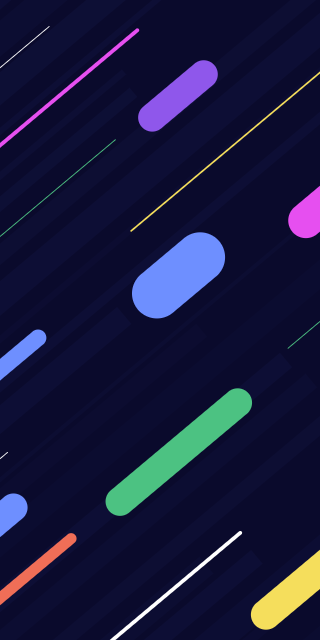
Reproduce this background procedurally as a Shadertoy shader.

```glsl
// Slanted rounded pills and fine streaks over a dark navy field of faint diagonal bands.

// Lengths are in canvas widths.
const float SLANT = 0.698;                       // direction of all shapes, radians
const vec3 NAVY_DARK = vec3(0.039, 0.039, 0.172);
const vec3 NAVY_LIGHT = vec3(0.053, 0.058, 0.210);
const int BAND_COUNT = 22;
const float BAND_STEP = 0.104;
const float BAND_FIRST = -0.66;

const vec3 PALETTE[7] = vec3[7](
    vec3(0.43, 0.56, 1.00),                      // blue
    vec3(0.30, 0.76, 0.51),                      // green
    vec3(0.56, 0.34, 0.92),                      // purple
    vec3(0.90, 0.31, 0.94),                      // magenta
    vec3(0.96, 0.87, 0.36),                      // yellow
    vec3(0.94, 0.43, 0.34),                      // coral
    vec3(1.00, 1.00, 1.00));                     // white

// Pills: radius, half length, palette index
const vec3 PILLS[6] = vec3[6](
    vec3(0.044, 0.105, 2.0), vec3(0.055, 0.180, 3.0), vec3(0.078, 0.088, 0.0),
    vec3(0.026, 0.120, 0.0), vec3(0.045, 0.240, 1.0), vec3(0.047, 0.340, 4.0));
const vec2 ZIGZAG_START = vec2(0.56, 1.70);
const float ZIGZAG_SWING = 0.54;
const float ZIGZAG_DROP = 0.28;
const float JITTER = 0.02;

// Streaks: radius, reach from the left edge (negative: from the right), palette index
const vec3 STREAKS[7] = vec3[7](
    vec3(0.0014, 0.20, 6.0), vec3(0.0060, 0.56, 3.0), vec3(0.0014, 0.47, 1.0),
    vec3(0.0026, -0.77, 4.0), vec3(0.0014, 0.03, 6.0), vec3(0.0014, -0.13, 1.0),
    vec3(0.0058, 0.98, 6.0));

// Short pills entering from the left edge, same layout as the streaks
const vec3 EDGE_PILLS[2] = vec3[2](vec3(0.044, 0.055, 0.0), vec3(0.017, 0.29, 5.0));

float hash(float n) {
    n = fract(n * 0.1031);
    n *= n + 33.33;
    n *= n + n;
    return fract(n);
}

// Turns canvas coordinates into (along, across) the slant.
vec2 toSlant(vec2 p) {
    float c = cos(SLANT), s = sin(SLANT);
    return vec2(c * p.x + s * p.y, c * p.y - s * p.x);
}

// Coverage of a capsule lying along x; also correct when thinner than a pixel.
float capsule(vec2 q, float radius, float halfLength, float pixel) {
    float dist = length(vec2(max(abs(q.x) - halfLength, 0.0), q.y));
    float outer = clamp(0.5 + (radius - dist) / pixel, 0.0, 1.0);
    float inner = clamp(0.5 - (radius + dist) / pixel, 0.0, 1.0);
    return outer - inner;
}

// Capsule that enters from a side edge and ends after the given reach.
float edgeCapsule(vec2 q, float across, vec3 style, float pixel) {
    float side = style.y < 0.0 ? -1.0 : 1.0;
    float edge = across * tan(SLANT) + (side < 0.0 ? 1.0 / cos(SLANT) : 0.0);
    float middle = edge + style.y - side;
    return capsule(q - vec2(middle, across), style.x, 1.0, pixel);
}

vec3 background(vec2 q, float pixel) {
    float light = 0.0;
    for (int i = 0; i < BAND_COUNT; i++) {
        float n = float(i) * 4.0 + 3.0;
        float across = BAND_FIRST + BAND_STEP * (float(i) + 0.6 * hash(n));
        float halfWidth = mix(0.006, 0.055, hash(n + 1.0));
        float end = across * tan(SLANT) + mix(0.5, 2.6, hash(n + 2.0));
        float dist = max(abs(q.y - across) - halfWidth, q.x - end);
        float cover = clamp(0.5 - dist / pixel, 0.0, 1.0);
        light = max(light, cover * mix(0.4, 1.0, hash(n + 3.0)));
    }
    return mix(NAVY_DARK, NAVY_LIGHT, light);
}

void mainImage(out vec4 fragColor, in vec2 fragCoord) {
    float pixel = 1.0 / iResolution.x;
    vec2 q = toSlant(fragCoord * pixel);
    vec3 color = background(q, pixel);

    // Streaks, spread ever wider toward the lower right
    for (int i = 0; i < 7; i++) {
        float k = float(i);
        float across = 1.37 - 0.17 * k - 0.016 * k * k;
        vec3 style = STREAKS[i];
        color = mix(color, PALETTE[int(style.z)], edgeCapsule(q, across, style, pixel));
    }

    // Pills at the left edge
    for (int i = 0; i < 2; i++) {
        vec3 style = EDGE_PILLS[i];
        float across = 0.29 - 0.19 * float(i);
        color = mix(color, PALETTE[int(style.z)], edgeCapsule(q, across, style, pixel));
    }

    // Pills on a zigzag down the canvas: middle, right, middle, left
    for (int i = 0; i < 6; i++) {
        float k = float(i);
        vec3 style = PILLS[i];
        vec2 center = ZIGZAG_START + vec2(ZIGZAG_SWING * sin(k * 1.5708), -ZIGZAG_DROP * k);
        center += JITTER * (vec2(hash(k + 51.0), hash(k + 87.0)) - 0.5);
        float cover = capsule(q - toSlant(center), style.x, style.y, pixel);
        color = mix(color, PALETTE[int(style.z)], cover);
    }

    fragColor = vec4(color, 1.0);
}
```
